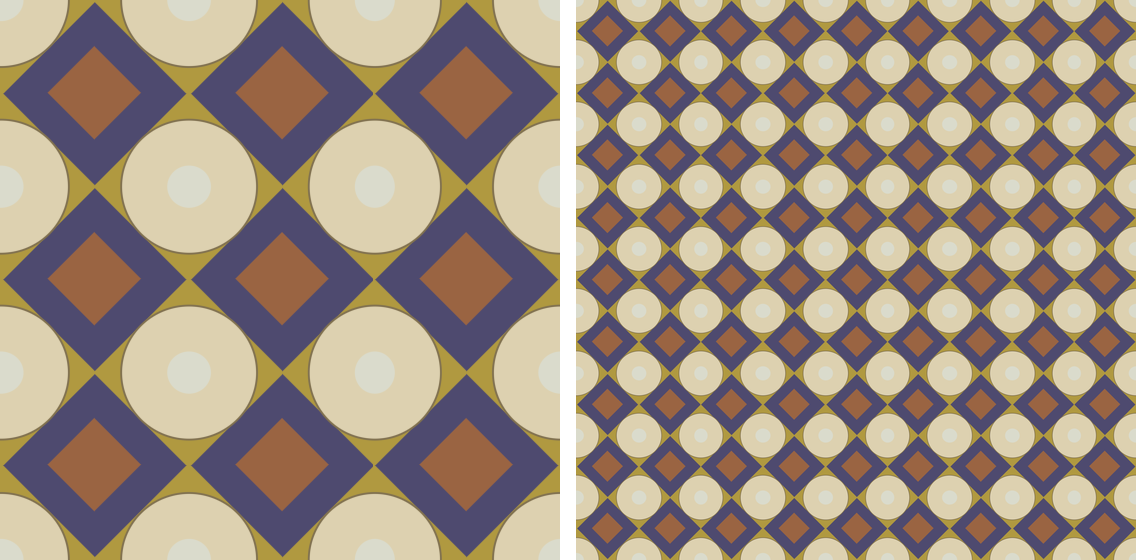
Left: one tile. Right: repeated 3 by 3.
Reproduce this pattern procedurally as a three.js fragment shader.

```glsl
// Three by three grid of nested diamonds on gold, with ringed discs at the cell corners.
// Each shape is a signed distance in cell units; small per-column and per-row offsets,
// indexed modulo the repeat count, vary the spacing while keeping the tile seamless.

varying vec2 vUv;

const float REPEATS = 3.0;
const float SOFTNESS = 0.004;
const float OUTLINE = 0.010;

const vec3 GOLD = vec3(0.69, 0.60, 0.25);
const vec3 INDIGO = vec3(0.305, 0.290, 0.435);
const vec3 RUST = vec3(0.605, 0.393, 0.260);
const vec3 CREAM = vec3(0.867, 0.820, 0.690);
const vec3 PALE = vec3(0.855, 0.860, 0.800);
const vec3 OLIVE = vec3(0.50, 0.44, 0.31);

// Value for one of the three columns or rows
float pick(vec3 values, float index) {
  return index < 0.5 ? values.x : (index < 1.5 ? values.y : values.z);
}

float diamond(vec2 p, float halfWidth) {
  return (abs(p.x) + abs(p.y) - halfWidth) * 0.7071;
}

float ellipse(vec2 p, vec2 radius) {
  return (length(p / radius) - 1.0) * min(radius.x, radius.y);
}

vec3 paint(vec3 base, vec3 ink, float dist) {
  return mix(ink, base, smoothstep(-SOFTNESS, SOFTNESS, dist));
}

// Diamonds at the cell centres
vec3 drawDiamonds(vec3 color, vec2 grid) {
  vec2 id = mod(floor(grid), REPEATS);
  vec2 shift = vec2(pick(vec3(0.008, 0.014, 0.0), id.x),
                    pick(vec3(0.006, 0.002, -0.002), id.y));
  vec2 p = fract(grid) - 0.5 - shift;
  color = paint(color, INDIGO, diamond(p, 0.490));
  return paint(color, RUST, diamond(p - vec2(-0.003, 0.005), 0.250));
}

// Outlined discs with pale centres at the cell corners
vec3 drawDiscs(vec3 color, vec2 grid) {
  vec2 corner = floor(grid + 0.5);
  vec2 id = mod(corner, REPEATS);
  vec2 shift = vec2(pick(vec3(0.005, 0.013, 0.008), id.x),
                    pick(vec3(0.0, 0.004, 0.0), id.y));
  vec2 p = grid - corner - shift;
  vec2 discRadius = vec2(pick(vec3(0.369, 0.369, 0.359), id.x), 0.364);
  vec2 dotRadius = vec2(pick(vec3(0.121, 0.117, 0.107), id.x), 0.113);
  float disc = ellipse(p, discRadius);
  color = paint(color, OLIVE, disc);
  color = paint(color, CREAM, disc + OUTLINE);
  return paint(color, PALE, ellipse(p, dotRadius));
}

void main() {
  vec2 grid = vUv * REPEATS;
  vec3 color = drawDiamonds(GOLD, grid);
  color = drawDiscs(color, grid);
  gl_FragColor = vec4(color, 1.0);
}
```
